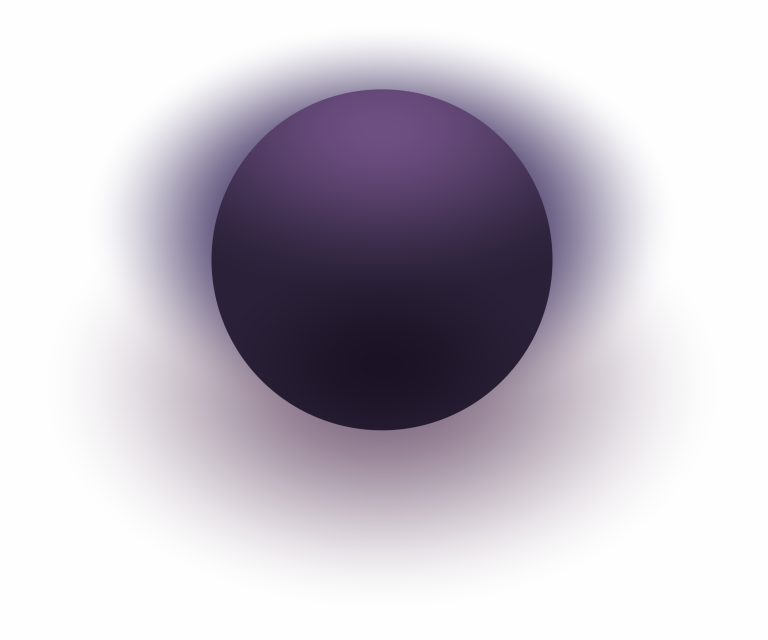
Reproduce this background procedurally as a WebGL 2 fragment shader.

```glsl
#version 300 es
precision highp float;
// A dark violet sphere floating on white, ringed by indigo and mauve glows.

uniform vec2 u_resolution;
out vec4 fragColor;

// Soft ellipse: 1 inside the core fraction, easing to 0 at the radii.
float softEllipse(vec2 p, vec2 center, vec2 radii, float core) {
    return 1.0 - smoothstep(core, 1.0, length((p - center) / radii));
}

// Backdrop: a wide mauve pool below, a tighter indigo halo above.
vec3 backdrop(vec2 p) {
    vec3 color = vec3(0.997);
    float pool = softEllipse(p, vec2(0.0, 0.398), vec2(0.545, 0.36), 0.0);
    color = mix(color, vec3(0.27, 0.14, 0.27), 0.70 * pool);
    float halo = softEllipse(p, vec2(0.0, 0.653), vec2(0.468, 0.312), 0.4);
    return mix(color, vec3(0.17, 0.11, 0.32), 0.82 * halo);
}

// Sphere surface: a lit crown and a shaded belly over a dusky base.
vec3 sphereShade(vec2 p) {
    vec3 color = vec3(0.165, 0.13, 0.22);
    float belly = softEllipse(p, vec2(0.0, 0.43), vec2(0.28, 0.18), 0.0);
    color = mix(color, vec3(0.105, 0.07, 0.145), belly);
    float crown = softEllipse(p, vec2(0.0, 0.797), vec2(0.45, 0.267), 0.0);
    return mix(color, vec3(0.43, 0.31, 0.51), crown);
}

void main() {
    // Height spans 0 to 1; x is measured from the sphere's axis.
    vec2 p = (gl_FragCoord.xy - vec2(0.4974 * u_resolution.x, 0.0)) / u_resolution.y;

    // Antialiased disc edge.
    float pixel = 1.0 / u_resolution.y;
    float dist = length(p - vec2(0.0, 0.594)) - 0.2664;
    float disc = 1.0 - smoothstep(-0.7 * pixel, 0.7 * pixel, dist);

    fragColor = vec4(mix(backdrop(p), sphereShade(p), disc), 1.0);
}
```
